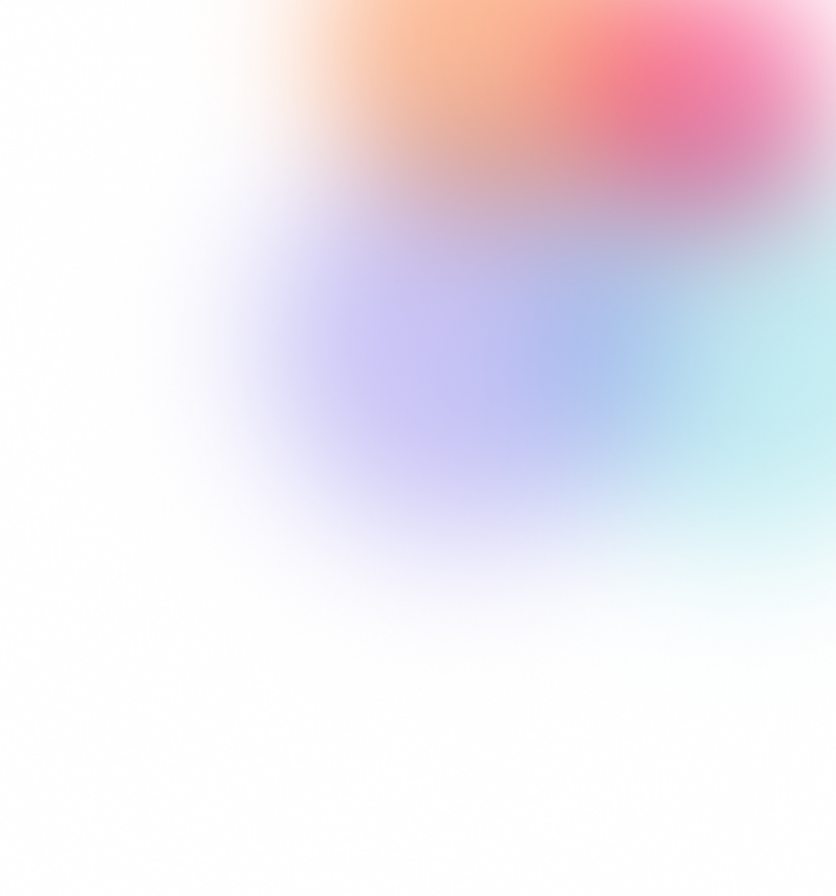
This background is drawn by a WebGL 2 fragment shader. Its source:

```glsl
#version 300 es
precision highp float;

uniform vec2 u_resolution;
out vec4 fragColor;

float hash(vec2 p) {
    return fract(sin(dot(p, vec2(127.1, 311.7))) * 43758.5453);
}

// Soft disc of tinted light, white outside; a higher power gives a flatter core
vec3 glow(vec2 p, vec2 center, float radius, float power, vec3 tint) {
    float mask = exp(-pow(length(p - center) / radius, power));
    return mix(vec3(1.0), tint, mask);
}

void main() {
    vec2 p = gl_FragCoord.xy / u_resolution.y;

    // Overlapping glows filter the near-white ground
    vec3 color = vec3(0.998);
    color *= glow(p, vec2(0.521, 0.622), 0.241, 3.2, vec3(0.79, 0.77, 0.965)); // violet
    color *= glow(p, vec2(0.833, 0.622), 0.247, 3.2, vec3(0.765, 0.93, 0.95)); // aqua
    color *= glow(p, vec2(0.547, 0.948), 0.202, 3.0, vec3(0.99, 0.74, 0.60));  // peach
    color *= glow(p, vec2(0.781, 0.889), 0.160, 2.4, vec3(0.99, 0.54, 0.70));  // rose

    // Fine grain to break up banding
    color += (hash(floor(p * 512.0)) - 0.5) * 0.005;

    fragColor = vec4(clamp(color, 0.0, 1.0), 1.0);
}
```
